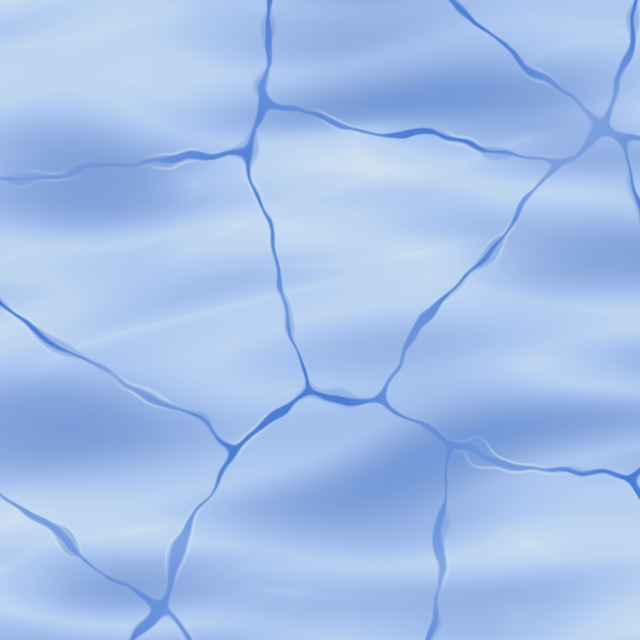
Write a Shadertoy shader that draws this texture.

```glsl
// Pale blue ice: long soft streaks from folded, stretched gradient noise,
// split by a sparse web of darker cracks. The cracks are Voronoi borders
// with warped paths, uneven widths, faded stretches and faint frosted rims.

vec2 hash2(vec2 p) {
    vec3 q = fract(p.xyx * vec3(0.1031, 0.1030, 0.0973));
    q += dot(q, q.yzx + 33.33);
    return fract((q.xx + q.yz) * q.zy);
}

float cornerSlope(vec2 cell, vec2 offset) {
    float angle = 6.2832 * hash2(cell + 57.0).x;
    return dot(vec2(cos(angle), sin(angle)), offset);
}

// Gradient noise, roughly -0.7 to 0.7
float gradientNoise(vec2 p) {
    vec2 i = floor(p), f = p - i;
    vec2 u = f * f * f * (f * (f * 6.0 - 15.0) + 10.0);
    vec2 e = vec2(0.0, 1.0);
    return mix(mix(cornerSlope(i, f), cornerSlope(i + e.yx, f - e.yx), u.x),
               mix(cornerSlope(i + e.xy, f - e.xy), cornerSlope(i + e.yy, f - e.yy), u.x), u.y);
}

vec2 seedPoint(vec2 cell) {
    return cell + 0.04 + 0.92 * hash2(cell + 11.0);
}

// Distance to the nearest cell border, blended so that junctions fill in
float borderDistance(vec2 p) {
    vec2 home = floor(p), nearest = home, toNearest = vec2(8.0);
    for (int y = -1; y <= 1; y++)
    for (int x = -1; x <= 1; x++) {
        vec2 cell = home + vec2(x, y);
        vec2 toSeed = seedPoint(cell) - p;
        if (dot(toSeed, toSeed) < dot(toNearest, toNearest)) {
            toNearest = toSeed;
            nearest = cell;
        }
    }
    float sum = 0.0;
    for (int y = -2; y <= 2; y++)
    for (int x = -2; x <= 2; x++) {
        if (x == 0 && y == 0) continue;
        vec2 toSeed = seedPoint(nearest + vec2(x, y)) - p;
        float d = dot(0.5 * (toNearest + toSeed), normalize(toSeed - toNearest));
        sum += exp(-55.0 * d);
    }
    return -log(max(sum, 1e-20)) / 55.0;
}

// Streak brightness: 0 is deep blue, 1 is pale, above 1 is frost
float streaks(vec2 p) {
    p.y -= 0.1 * p.x;
    p.y += 0.08 * gradientNoise(p * vec2(2.2, 3.0) + 4.0);
    float ridge = gradientNoise(p * vec2(1.5, 6.5) + 21.3);
    float fold = sqrt(ridge * ridge + 0.0012);
    float broad = gradientNoise(p * vec2(1.2, 3.6) + 8.7);
    float fine = gradientNoise(p * vec2(2.6, 12.0) + 35.1);
    float crease = gradientNoise(p * vec2(2.0, 8.0) + 63.4);
    float glint = exp(-14.0 * abs(crease)) * smoothstep(-0.2, 0.4, broad + fine);
    return 1.04 - 1.15 * fold + 0.52 * broad + 0.22 * fine + 0.16 * glint;
}

vec3 iceColor(float t) {
    vec3 deep = vec3(0.33, 0.52, 0.84);
    vec3 middle = vec3(0.52, 0.645, 0.86);
    vec3 light = vec3(0.66, 0.77, 0.94);
    vec3 pale = vec3(0.74, 0.83, 0.945);
    vec3 frost = vec3(0.84, 0.90, 0.94);
    vec3 color = mix(deep, middle, clamp(t / 0.48, 0.0, 1.0));
    color = mix(color, light, clamp((t - 0.48) / 0.32, 0.0, 1.0));
    color = mix(color, pale, clamp((t - 0.8) / 0.2, 0.0, 1.0));
    return mix(color, frost, smoothstep(1.0, 1.45, t));
}

void mainImage(out vec4 fragColor, in vec2 fragCoord) {
    vec2 p = fragCoord / iResolution.y;
    vec3 color = iceColor(streaks(p));

    // Crooked crack paths
    vec2 bend = vec2(gradientNoise(p * 7.0 + 3.1), gradientNoise(p * 7.0 + 47.9));
    vec2 jag = vec2(gradientNoise(p * 20.0 + 15.2), gradientNoise(p * 20.0 + 71.6));
    float d = borderDistance((p + 0.026 * bend + 0.011 * jag) * 2.75 + 5.0) / 2.75;

    // Uneven width and strength along each crack
    float swell = max(gradientNoise(p * 10.0 + 29.0), 0.0);
    float width = 0.0026 + 0.013 * swell + 0.002 * gradientNoise(p * 32.0);
    float strength = clamp(0.7 + 1.5 * gradientNoise(p * 3.2 + 82.0), 0.22, 0.95);
    float spread = width + 0.024 * max(gradientNoise(p * 14.0 + 53.0) - 0.05, 0.0);

    // Frosted rim, soft melt beside the crack, then its dark core
    float rimOffset = (d - spread - 0.003) / 0.0022;
    float rim = exp(-rimOffset * rimOffset) * smoothstep(0.0, 0.45, gradientNoise(p * 9.0 + 94.0));
    color = mix(color, vec3(0.80, 0.88, 0.95), 0.55 * rim);
    float melt = 1.0 - smoothstep(spread - 0.004, spread + 0.002, d);
    color = mix(color, vec3(0.48, 0.62, 0.87), 0.5 * melt);
    float core = 1.0 - smoothstep(width - 0.0025, width + 0.002, d);
    color = mix(color, vec3(0.28, 0.48, 0.83), strength * core);

    fragColor = vec4(color, 1.0);
}
```
